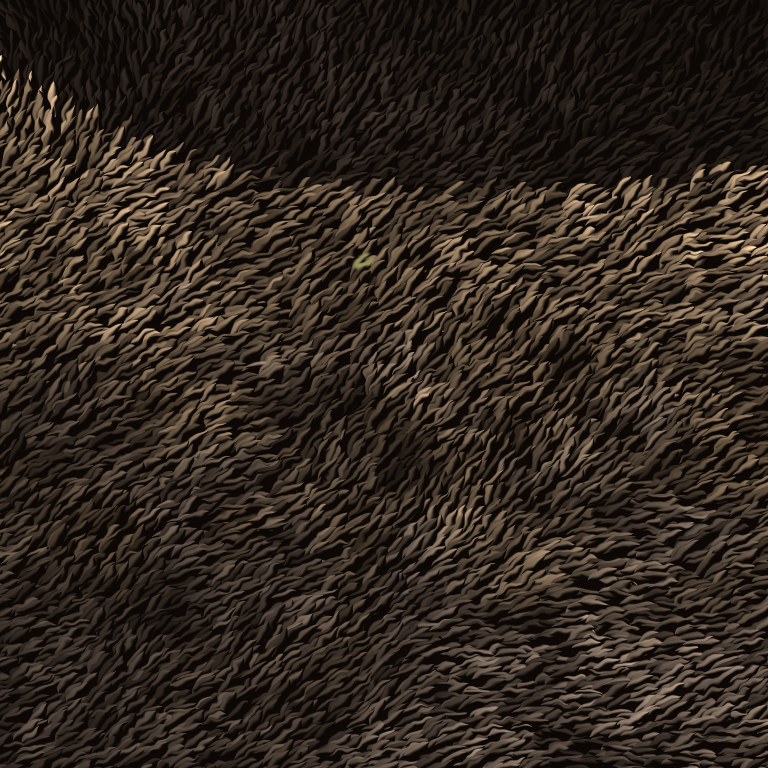
Reproduce this texture procedurally as a Shadertoy shader.

```glsl
// Draws a dense, combed coat of fur: a lit brown pelt below a dark, shaded fold.

const float CELL = 0.0126;         // spacing of the strand grid
const int REACH = 2;               // neighbouring cells searched
const float HALF_LENGTH = 0.0215;  // strand half length
const float HALF_WIDTH = 0.0060;   // strand half width
const float STRAND_BEND = 9.0;     // curvature of a strand
const float RAGGED = 0.0055;       // waviness of the strand outlines
const float COMB_ANGLE = 0.64;     // main lie of the fur, radians
const float GAIN = 1.22;           // overall strength of the light
const vec3 GAP_COLOR = vec3(0.050, 0.030, 0.018);
const vec3 WARM_FUR = vec3(0.66, 0.56, 0.44);
const vec3 GREY_FUR = vec3(0.59, 0.52, 0.46);
const vec3 GLINT_COLOR = vec3(0.60, 0.57, 0.36);
const vec2 GLINT_POS = vec2(0.474, 0.660);

float hash(vec2 p) {
    return fract(sin(dot(p, vec2(127.1, 311.7))) * 43758.5453);
}

float noise(vec2 p) {
    vec2 i = floor(p), f = fract(p);
    f = f * f * (3.0 - 2.0 * f);
    float low = mix(hash(i), hash(i + vec2(1, 0)), f.x);
    float high = mix(hash(i + vec2(0, 1)), hash(i + vec2(1, 1)), f.x);
    return mix(low, high, f.y);
}

// Soft elliptical patch, 1 at its centre
float patchAt(vec2 p, vec2 center, vec2 radius) {
    vec2 d = (p - center) / radius;
    return exp(-dot(d, d));
}

// Height of the fold that parts the lit pelt from the dark fur
float foldLine(float x) {
    float d = x - 0.55;
    return 0.745 + d * d * (d < 0.0 ? 0.55 : 0.20);
}

// Direction in which the fur is combed
float combAngle(vec2 p) {
    float a = COMB_ANGLE + 0.40 * smoothstep(0.72, 1.0, p.y);
    a += 0.95 * patchAt(p, vec2(0.0, 1.0), vec2(0.20, 0.16));
    a += 0.55 * patchAt(p, vec2(0.55, 0.36), vec2(0.14, 0.09));
    a += 0.20 * patchAt(p, vec2(0.75, 0.72), vec2(0.10, 0.07));
    a -= 0.55 * patchAt(p, vec2(1.0, 0.62), vec2(0.20, 0.14));
    a -= 0.45 * patchAt(p, vec2(0.95, 0.08), vec2(0.40, 0.25));
    return a + 0.70 * (noise(p * 12.0) - 0.5);
}

// Brightness of the lit pelt
float peltTone(vec2 p) {
    float depth = foldLine(p.x) - p.y;
    float side = smoothstep(0.10, 0.50, abs(p.x - 0.5));
    float t = 0.68 + (0.14 + 0.30 * side) * exp(-max(depth, 0.0) * 7.0);
    t += 0.34 * patchAt(p, vec2(0.92, 0.68), vec2(0.15, 0.08));
    t += 0.24 * patchAt(p, vec2(0.18, 0.68), vec2(0.24, 0.11));
    t += 0.34 * patchAt(p, vec2(0.24, 0.43), vec2(0.05, 0.05));
    t += 0.28 * patchAt(p, vec2(0.54, 0.49), vec2(0.04, 0.03));
    t += 0.20 * patchAt(p, vec2(0.85, 0.13), vec2(0.30, 0.16));
    t += 0.24 * patchAt(p, vec2(0.60, 0.34), vec2(0.05, 0.05));
    t -= 0.46 * patchAt(p, vec2(0.53, 0.39), vec2(0.055, 0.06));
    t -= 0.22 * patchAt(p, vec2(0.43, 0.48), vec2(0.08, 0.06));
    t -= 0.30 * patchAt(p, vec2(0.0, 0.42), vec2(0.18, 0.12));
    t -= 0.28 * patchAt(p, vec2(0.20, 0.15), vec2(0.27, 0.17));
    t -= 0.18 * patchAt(p, vec2(0.82, 0.34), vec2(0.11, 0.07));
    return t * (0.65 + 0.70 * noise(p * 21.0 + 4.0));
}

// Brightness of the dark fur above the fold
float shadeTone(vec2 p) {
    float t = 0.15 + 0.15 * patchAt(p, vec2(0.58, 0.83), vec2(0.35, 0.13));
    t += 0.08 * patchAt(p, vec2(0.28, 0.95), vec2(0.32, 0.12));
    return t * (0.75 + 0.5 * noise(p * 14.0));
}

vec3 furColor(vec2 p, float variation) {
    float lit = step(p.y, foldLine(p.x) + 0.020 * (variation - 0.5));
    float tone = lit > 0.5 ? peltTone(p) : shadeTone(p);
    float warmth = lit * smoothstep(0.10, 0.62, p.y + 0.55 * (noise(p * 13.0 + 7.0) - 0.5));
    return GAIN * mix(GREY_FUR, WARM_FUR, warmth) * max(tone, 0.10);
}

void mainImage(out vec4 fragColor, in vec2 fragCoord) {
    vec2 p = fragCoord / iResolution.xy;
    float pixel = 1.0 / iResolution.y;
    vec2 wavy = p + RAGGED * (vec2(noise(p * 95.0), noise(p * 95.0 + 51.0)) - 0.5);
    vec2 home = floor(wavy / CELL);
    vec3 color = GAP_COLOR;

    // Lay strands from the top down, so that tips cover the roots above
    for (int j = REACH; j >= -REACH; j--) {
        for (int i = -REACH; i <= REACH; i++) {
            vec2 id = home + vec2(i, j);
            vec2 jitter = vec2(hash(id), hash(id + 37.0));
            float variation = hash(id + 71.0);
            vec2 root = (id + jitter) * CELL;
            float angle = combAngle(root) + 0.60 * (variation - 0.5);
            vec2 along = vec2(cos(angle), sin(angle));
            vec2 q = wavy - root;
            float u = dot(q, along);
            float v = dot(q, vec2(-along.y, along.x)) + STRAND_BEND * u * u * (jitter.x - 0.5);
            // Blunt body, lit on its upper left flank
            float t = u / (HALF_LENGTH * mix(0.55, 1.0, jitter.y));
            float width = HALF_WIDTH * mix(0.65, 1.1, variation) * (1.0 - t * t * abs(t));
            float cover = smoothstep(-pixel, pixel, width - abs(v));
            float light = smoothstep(-0.40, 0.45, v / max(width, pixel));
            light *= mix(0.38, 1.0, hash(id + 13.0)) * (0.82 + 0.18 * t);
            color = mix(color, GAP_COLOR * 0.85 + furColor(root, variation) * light, cover);
        }
    }

    // Small pale fleck caught among the hairs
    vec2 g = p - GLINT_POS - vec2(0.0, 0.35 * (p.x - GLINT_POS.x));
    float glint = 1.0 - smoothstep(0.6, 1.1, length(g / vec2(0.016, 0.011)));
    color = mix(color, GLINT_COLOR, glint * smoothstep(0.15, 0.5, noise(g * vec2(60.0, 260.0) + 3.0)));
    fragColor = vec4(color, 1.0);
}
```
